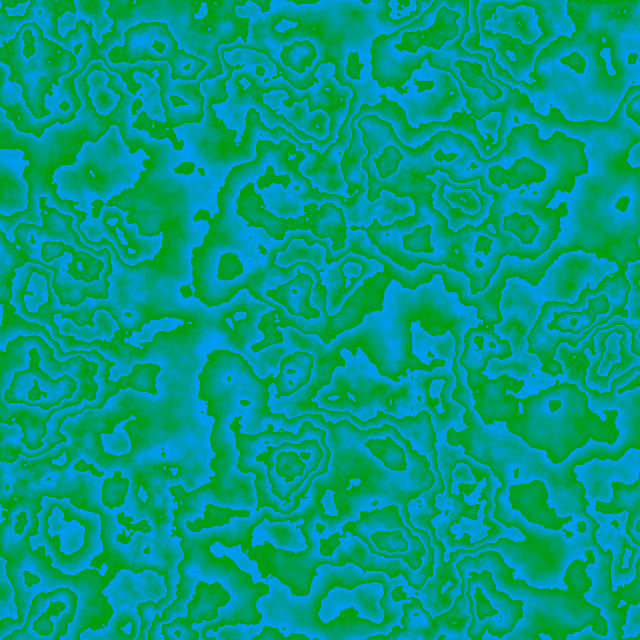
This texture is drawn by a WebGL 2 fragment shader. Its source:

```glsl
#version 300 es
precision highp float;
// Banded terrain: a fractal height field is wrapped into repeating ramps
// that run from green to blue, each ending in a crisp contour line.
// Fine octaves fade in and out, leaving calm pools between busy ridges.

uniform vec2 u_resolution;
out vec4 fragColor;

float hash(vec2 p) {
    return fract(sin(dot(p, vec2(127.1, 311.7))) * 43758.5453);
}

// Dot product of a cell corner's random unit gradient with the offset to it
float cornerSlope(vec2 cell, vec2 corner, vec2 local) {
    float angle = 6.28319 * hash(cell + corner);
    return dot(vec2(cos(angle), sin(angle)), local - corner);
}

float gradientNoise(vec2 p) {
    vec2 cell = floor(p);
    vec2 f = fract(p);
    vec2 s = f * f * f * (f * (f * 6.0 - 15.0) + 10.0);
    float bottom = mix(cornerSlope(cell, vec2(0, 0), f), cornerSlope(cell, vec2(1, 0), f), s.x);
    float top = mix(cornerSlope(cell, vec2(0, 1), f), cornerSlope(cell, vec2(1, 1), f), s.x);
    return mix(bottom, top, s.y);
}

// Sum of octaves, with the finer ones scaled by a slowly varying roughness
float terrainHeight(vec2 p) {
    float roughness = mix(0.6, 1.6, smoothstep(-0.35, 0.3, gradientNoise(p * 5.0 + 37.0)));
    float height = 3.0 * gradientNoise(p * 3.5 + 71.0);
    float amplitude = 2.4;
    vec2 q = p * 9.0 + 11.0;
    for (int octave = 0; octave < 5; octave++) {
        height += amplitude * roughness * gradientNoise(q);
        q = mat2(1.6, 1.2, -1.2, 1.6) * q + vec2(5.3, 17.9);
        amplitude *= 0.47;
    }
    return height;
}

// Rising ramp whose drop back to zero is softened over the given width
float smoothRamp(float height, float width) {
    float f = fract(height);
    return min(f / (1.0 - width), (1.0 - f) / width);
}

void main() {
    vec2 p = gl_FragCoord.xy / min(u_resolution.x, u_resolution.y);
    float height = terrainHeight(p);
    float width = clamp(0.6 * fwidth(height), 0.001, 0.5);
    float blue = smoothRamp(height, width);
    fragColor = vec4(0.0, 0.61, blue, 1.0);
}
```
